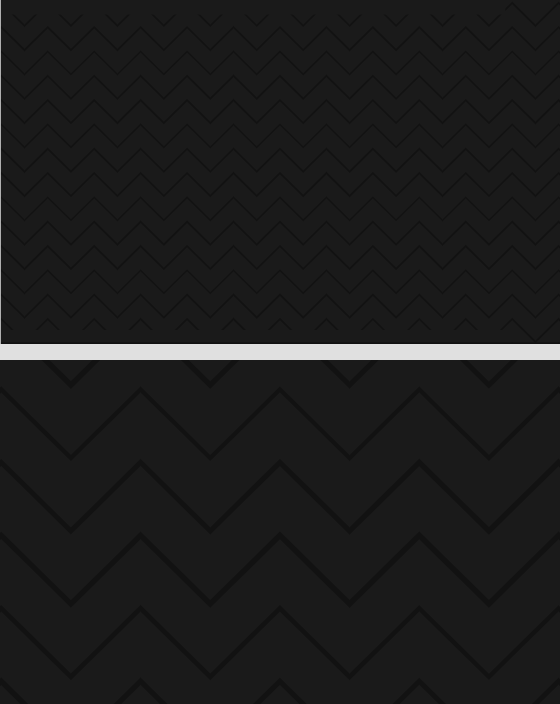
Top: the whole. Bottom: its middle third, enlarged.
Reproduce this pattern procedurally as a WebGL 1 fragment shader.

```glsl
precision highp float;

uniform vec2 u_resolution;

// Lengths are fractions of the canvas width, measured from the top left.
const float PERIOD = 0.08294;
const float PITCH = 0.04342;
const float AMPLITUDE = 0.0408;
const vec2 FIRST_PEAK = vec2(0.0023, 0.0052);
const float HALF_WIDTH = 0.00150;
const float WEIGHT_SWING = 0.16;

// Trimmed top and bottom bands; the last column keeps its full height.
const float TRIM_TOP = 0.0260;
const float TRIM_BOTTOM = 0.5892;
const float UNTRIMMED_X = 0.9023;

const float LEFT_EDGE = 0.0015;
const float BOTTOM_EDGE = 0.0030;

const vec3 GROUND = vec3(0.102);
const vec3 INK = vec3(0.070);
const vec3 EDGE_DARK = vec3(0.065);
const vec3 EDGE_LIGHT = vec3(0.80);

// Antialiased step over one pixel, centred on the edge.
float softStep(float edge, float x, float pixel) {
  return clamp((x - edge) / pixel + 0.5, 0.0, 1.0);
}

// Depth below the peak: 0 at peaks, AMPLITUDE at valleys.
float zigzag(float x) {
  float phase = fract((x - FIRST_PEAK.x) / PERIOD);
  return AMPLITUDE * (1.0 - abs(2.0 * phase - 1.0));
}

// Slight change of stroke weight between rows and along each row.
float strokeWeight(float row, float x) {
  float wave = 0.65 * sin(row * 2.1 + 0.4) + 0.35 * sin(x * 9.0 + row * 1.3);
  return 1.0 + WEIGHT_SWING * wave;
}

float chevronRows(vec2 p, float pixel) {
  float y = p.y - FIRST_PEAK.y - zigzag(p.x);
  float row = max(floor(y / PITCH + 0.5), 0.0);
  float slope = 2.0 * AMPLITUDE / PERIOD;
  float distanceToLine = abs(y - row * PITCH) / sqrt(1.0 + slope * slope);
  float halfWidth = HALF_WIDTH * strokeWeight(row, p.x);
  return 1.0 - softStep(halfWidth, distanceToLine, pixel);
}

float trimMask(vec2 p, float pixel) {
  float band = softStep(TRIM_TOP, p.y, pixel)
             * (1.0 - softStep(TRIM_BOTTOM, p.y, pixel));
  return max(band, softStep(UNTRIMMED_X, p.x, pixel));
}

void main() {
  float pixel = 1.0 / u_resolution.x;
  float height = u_resolution.y * pixel;
  vec2 p = vec2(gl_FragCoord.x * pixel, height - gl_FragCoord.y * pixel);

  // Chevron field
  vec3 color = mix(GROUND, INK, chevronRows(p, pixel) * trimMask(p, pixel));

  // Border strips
  color = mix(color, EDGE_DARK, softStep(height - BOTTOM_EDGE, p.y, pixel));
  color = mix(color, EDGE_LIGHT, 1.0 - softStep(LEFT_EDGE, p.x, pixel));

  gl_FragColor = vec4(color, 1.0);
}
```
